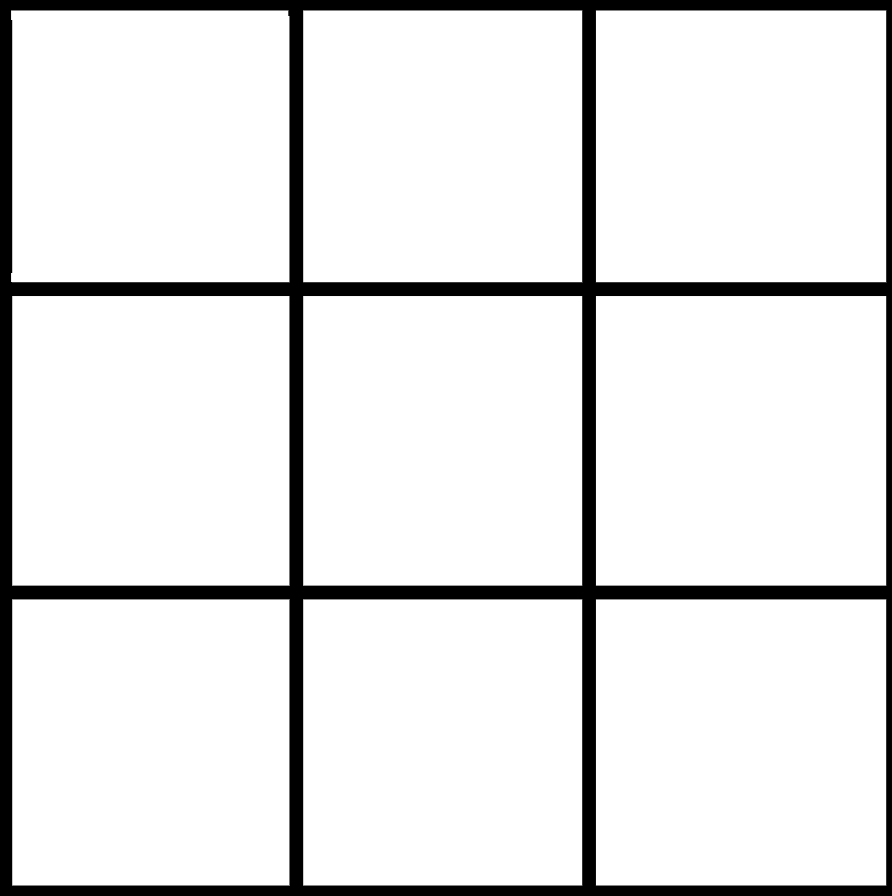
Reproduce this pattern procedurally as a Shadertoy shader.

```glsl
// Three by three grid of white cells ruled by slightly uneven black bars.

#define PAPER vec3(1.0)
#define INK vec3(0.0)
#define COLUMN_BARS vec4(0.0060, 0.3322, 0.6604, 1.0012)  // bar centres, left to right
#define ROW_BARS vec4(0.0040, 0.3387, 0.6773, 0.9960)     // bar centres, bottom to top
#define BAR_HALF_WIDTH 0.0077
#define NICK_DEPTH 0.0013
#define NICK_LENGTH 0.0105

// Signed distance to the nearest of four parallel bars, negative inside.
float barDistance(float position, vec4 centres) {
    float nearest = 1.0;
    for (int i = 0; i < 4; i++) {
        nearest = min(nearest, abs(position - centres[i]));
    }
    return nearest - BAR_HALF_WIDTH;
}

// Anti-aliased ink coverage for a distance and the size of one pixel.
float coverage(float distanceToInk, float pixel) {
    return clamp(0.5 - distanceToInk / pixel, 0.0, 1.0);
}

// Small ragged steps on the vertical bars beside the top left cell.
float cornerWear(vec2 uv) {
    float top = ROW_BARS[3] - BAR_HALF_WIDTH;
    float bottom = ROW_BARS[2] + BAR_HALF_WIDTH;
    float inCell = step(bottom, uv.y) * step(uv.y, top);
    float toCorner = min(top - uv.y, uv.y - bottom);
    float shaved = step(toCorner, NICK_LENGTH) * step(uv.x, 0.1);
    float swollen = step(top - uv.y, 0.6 * NICK_LENGTH)
                  * step(0.2, uv.x) * step(uv.x, COLUMN_BARS[1]);
    return inCell * NICK_DEPTH * (shaved - swollen);
}

void mainImage(out vec4 fragColor, in vec2 fragCoord) {
    vec2 uv = fragCoord / iResolution.xy;
    vec2 pixel = 1.0 / iResolution.xy;

    // Vertical and horizontal bars
    float columns = coverage(barDistance(uv.x, COLUMN_BARS) + cornerWear(uv), pixel.x);
    float rows = coverage(barDistance(uv.y, ROW_BARS), pixel.y);

    fragColor = vec4(mix(PAPER, INK, max(columns, rows)), 1.0);
}
```
